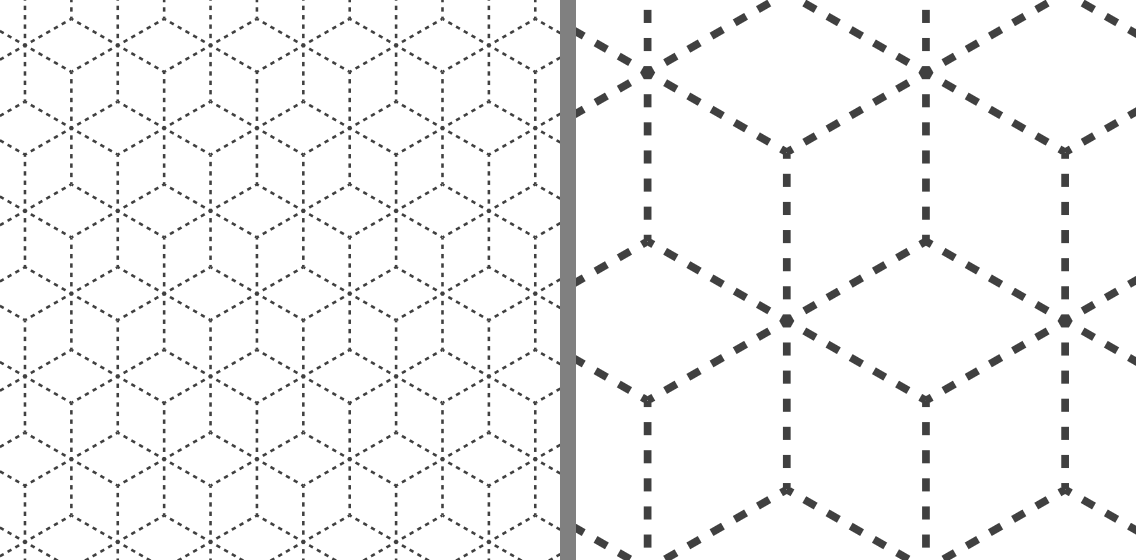
Left: the whole. Right: its middle third, enlarged.
A WebGL 1 fragment shader for this pattern:

```glsl
precision highp float;
// Dashed outlines of stacked cubes in dark grey on white.
// Six-armed stars sit on two staggered rectangular lattices; each star is
// folded into one quadrant, where a vertical and a slanted dashed arm remain.

uniform vec2 u_resolution;

// Star spacing along a row, and height of two rows, in canvas units
const vec2 CELL = vec2(0.16568, 0.29557);

// Coverage of a shape edge, smoothed over one pixel
float cover(float dist, float pixel) {
  return clamp(0.5 - dist / pixel, 0.0, 1.0);
}

// Arm from the origin to tip: six dash periods, half a dash at either end
float dashedArm(vec2 p, vec2 tip, float pixel) {
  float len = length(tip);
  vec2 dir = tip / len;
  float along = dot(p, dir);
  float across = abs(dir.x * p.y - dir.y * p.x);
  float pitch = len / 6.0;
  float toDash = abs(mod(along + 0.5 * pitch, pitch) - 0.5 * pitch);
  float dash = cover(toDash - 0.0039, pixel);
  float line = cover(across - 0.0023, pixel);
  return dash * line * cover(along - len, pixel);
}

// One lattice of stars, mirrored about both axes of every star
float starLattice(vec2 p, float pixel) {
  vec2 q = abs(mod(p + 0.5 * CELL, CELL) - 0.5 * CELL);
  float upright = dashedArm(q, vec2(0.0, 0.1004), pixel);
  float slanted = dashedArm(q, vec2(0.5 * CELL.x, 0.0474), pixel);
  return max(upright, slanted);
}

void main() {
  float pixel = 1.0 / min(u_resolution.x, u_resolution.y);
  vec2 p = gl_FragCoord.xy * pixel - vec2(0.0446, 0.9190);

  // Rows alternate by half a cell
  float ink = max(starLattice(p, pixel), starLattice(p + 0.5 * CELL, pixel));

  gl_FragColor = vec4(mix(vec3(1.0), vec3(0.25), ink), 1.0);
}
```
